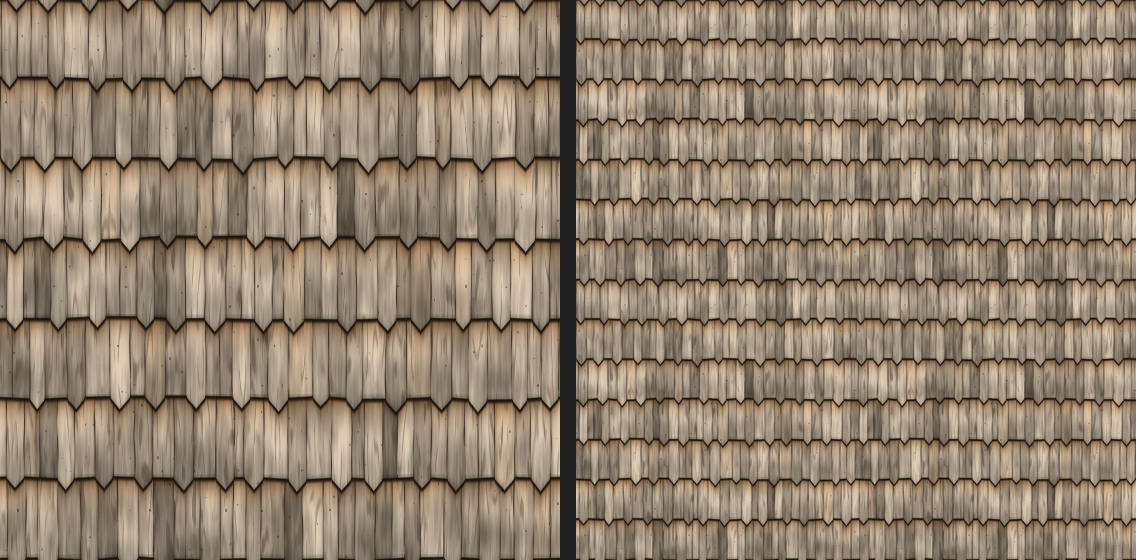
Left: one tile. Right: repeated 2 by 2.
Reproduce this texture procedurally as a Shadertoy shader.

```glsl
const float ROWS = 7.0;
const float TEETH = 14.0;
const float TAPER = 0.6;

const vec3 PALE = vec3(0.85, 0.78, 0.69);
const vec3 GREY = vec3(0.46, 0.42, 0.365);
const vec3 TAN = vec3(0.84, 0.68, 0.50);
const vec3 BROWN = vec3(0.29, 0.235, 0.18);
const vec3 GAP = vec3(0.10, 0.075, 0.055);

struct Board {
    float id;    // unique along a row
    float seam;  // distance to the nearest joint
    float drop;  // how far the end hangs below the row line
};

float hash(vec3 p) {
    p = fract(p * vec3(0.1031, 0.1030, 0.0973));
    p += dot(p, p.yzx + 33.33);
    return fract((p.x + p.y) * p.z);
}

float corner(vec2 cell, vec2 offset, vec2 f, vec2 period, float seed) {
    float angle = 6.28318 * hash(vec3(mod(cell + offset, period), seed));
    return dot(vec2(cos(angle), sin(angle)), f - offset);
}

// Gradient noise over the unit square; a whole-number frequency makes it wrap
float noise(vec2 uv, vec2 freq, float seed) {
    vec2 p = uv * freq, i = floor(p), f = p - i;
    vec2 w = f * f * f * (f * (f * 6.0 - 15.0) + 10.0);
    float low = mix(corner(i, vec2(0, 0), f, freq, seed), corner(i, vec2(1, 0), f, freq, seed), w.x);
    float high = mix(corner(i, vec2(0, 1), f, freq, seed), corner(i, vec2(1, 1), f, freq, seed), w.x);
    return mix(low, high, w.y);
}

// Centre, half width and end height of one pointed board
vec3 tooth(float i, float row) {
    float cell = mod(i, TEETH);
    return vec3(i + 0.5 + 0.34 * (hash(vec3(cell, row, 3.0)) - 0.5),
                mix(0.19, 0.27, hash(vec3(cell, row, 8.0))),
                0.06 * hash(vec3(cell, row, 16.0)));
}

// Pointed boards alternate with one or two square-cut ones
Board findBoard(float across, float row) {
    float x = across * TEETH + hash(vec3(row, 4.0, 6.0));
    float point = 0.0;
    Board b = Board(0.0, 1.0, 0.0);
    for (int n = -1; n <= 1; n++) {
        float i = floor(x) + float(n), id = 3.0 * mod(i, TEETH);
        vec3 t = tooth(i, row), next = tooth(i + 1.0, row);
        float left = t.x - t.y, right = t.x + t.y, end = next.x - next.y;
        float split = mix(right, end, mix(0.42, 0.58, hash(vec3(id, row, 5.0))));
        bool isSplit = end - right > 0.63;
        if (x >= left && x < right) b.id = id;
        if (x >= right && x < end) b.id = id + (isSplit && x > split ? 2.0 : 1.0);
        if (x >= t.x && x < next.x) b.drop = mix(t.z, next.z, (x - t.x) / (next.x - t.x));
        b.seam = min(b.seam, min(abs(x - left), abs(x - right)));
        if (isSplit) b.seam = min(b.seam, abs(x - split));
        float inside = t.y - abs(x - t.x);
        point = max(point, TAPER * inside + 0.015 * smoothstep(0.0, 0.03, inside));
    }
    b.seam /= TEETH;
    b.drop += point;
    return b;
}

// Weathered timber; height runs from 0 at the lower end to 1 under the next row
vec3 wood(vec2 uv, Board b, float row, float height, float blur) {
    float seed = floor(90.0 * hash(vec3(b.id, row, 12.0)));
    float age = hash(vec3(b.id, row, 21.0));
    float fibre = noise(uv, vec2(250, 15), seed);
    float streak = noise(uv, vec2(100, 6), seed + 1.0);
    float blotch = noise(uv, vec2(34, 17), seed + 2.0);
    float stain = noise(uv, vec2(85, 16), seed + 3.0);
    float broad = noise(uv, vec2(8, 7), 2.0) + 0.6 * noise(uv, vec2(17, 14), 3.0);

    // Board tone and grain
    float tone = 0.46 + 0.62 * (age - 0.5) + 0.28 * fibre + 0.34 * streak + 0.36 * blotch;
    tone += 0.46 * broad + 0.36 * smoothstep(0.0, 0.75, height);
    tone -= 0.4 * step(hash(vec3(b.id, row, 41.0)), 0.07);
    vec3 color = mix(GREY, PALE, clamp(tone, -0.3, 1.08));
    float warmth = smoothstep(0.4, 1.0, height) * (0.25 + 0.45 * hash(vec3(b.id, row, 30.0)));
    warmth += 0.25 * step(0.93, hash(vec3(b.id, row, 34.0)));
    color = mix(color, TAN * (0.66 + 0.36 * tone), clamp(warmth, 0.0, 0.75));

    // Weathered patches, long grain lines and worm holes
    color = mix(color, BROWN, 0.5 * smoothstep(0.2, 0.5, stain + 0.4 * fibre) * smoothstep(1.0, 0.2, age));
    float grain = abs(noise(uv, vec2(64, 5), seed + 4.0));
    color = mix(color, BROWN, 0.36 * smoothstep(0.1, 0.0, grain) * smoothstep(-0.1, 0.3, blotch + streak));
    float hole = noise(uv, vec2(140, 85), seed + 5.0);
    color = mix(color, GAP, 0.4 * smoothstep(0.46, 0.6, hole));

    // Joints, open in some stretches and nearly closed in others
    float open = clamp(0.55 + 1.1 * noise(uv, vec2(32, 21), 7.0), 0.12, 0.9);
    color *= 1.0 - 0.2 * exp(-b.seam / 0.004);
    return mix(color, BROWN * 0.8, open * (1.0 - smoothstep(0.0, 0.001 + blur, b.seam)));
}

void mainImage(out vec4 fragColor, in vec2 fragCoord) {
    vec2 uv = fragCoord / iResolution.xy;
    float y = uv.y * ROWS - 0.07;
    float level = floor(y) + 1.0;
    float upperRow = mod(level, ROWS), lowerRow = mod(level - 1.0, ROWS);
    float across = uv.x + 0.002 * noise(uv, vec2(28, 14), 1.0);
    Board upper = findBoard(across, upperRow);
    Board lower = findBoard(across, lowerRow);

    // Height above the ragged lower edge of the upper row
    float above = y - level + 0.01 + upper.drop;
    float blurY = ROWS / iResolution.y, blurX = 0.6 / iResolution.x;

    vec3 front = wood(uv, upper, upperRow, y - level, blurX);
    front *= 1.0 - 0.25 * exp(-max(above, 0.0) / 0.04);
    vec3 back = wood(uv, lower, lowerRow, y - level + 1.0, blurX);

    // Shadow cast on the row below
    float below = max(-above, 0.0);
    back *= 1.0 - vec3(0.52, 0.64, 0.76) * exp(-below / 0.12);
    back = mix(GAP, back, smoothstep(0.01, 0.06 + blurY, below));

    fragColor = vec4(mix(back, front, smoothstep(-blurY, blurY, above)), 1.0);
}
```
